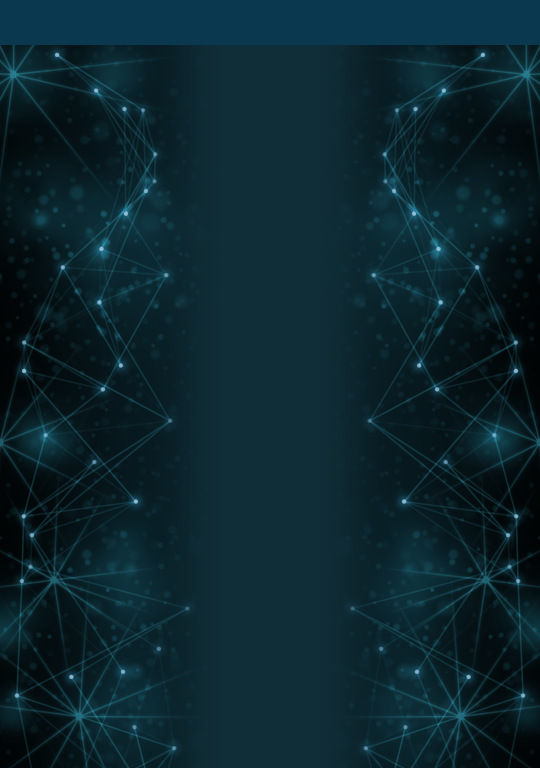
Write a Shadertoy shader that draws this background.

```glsl
// Mirrored teal plexus network with soft bokeh, a calm centre band and a blue header.

float hash(vec2 p) {
    p = fract(p * vec2(0.1031, 0.1137));
    p += dot(p, p.yx + 33.33);
    return fract((p.x + p.y) * p.x * 17.3);
}

float noise(vec2 p) {
    vec2 i = floor(p), f = fract(p);
    f = f * f * (3.0 - 2.0 * f);
    return mix(mix(hash(i), hash(i + vec2(1, 0)), f.x),
               mix(hash(i + vec2(0, 1)), hash(i + vec2(1, 1)), f.x), f.y);
}

float glow(vec2 p, vec2 centre, float radius) {
    vec2 d = (p - centre) / radius;
    return exp(-dot(d, d));
}

float segmentDistance(vec2 p, vec2 a, vec2 b) {
    vec2 ab = b - a;
    return length(p - a - ab * clamp(dot(p - a, ab) / dot(ab, ab), 0.0, 1.0));
}

float stroke(float d, float width) {
    return 1.0 - smoothstep(0.0, width + 1.0 / iResolution.x, d);
}

// Nodes step down the side with scattered horizontal positions.
vec2 nodeAt(float i) {
    return vec2(0.01 + 0.34 * hash(vec2(i, 7.0)),
                0.1 + 0.043 * (i + 1.3 * hash(vec2(i, 19.0)) - 0.6));
}

// Soft discs on a jittered grid.
float bokeh(vec2 p, float cells, float radius, float seed) {
    vec2 g = p * cells, cell = floor(g);
    float sum = 0.0;
    for (int y = -1; y <= 1; y++)
    for (int x = -1; x <= 1; x++) {
        vec2 c = cell + vec2(x, y);
        vec2 jitter = vec2(hash(c + seed), hash(c + seed + 41.0));
        float power = hash(c + seed + 83.0);
        float size = radius * cells * (0.6 + 0.6 * jitter.x);
        float d = length(g - c - jitter);
        sum += power * power * (1.0 - smoothstep(size * 0.35, size, d));
    }
    return sum;
}

// Rays spread from a hub and fade with distance.
float fan(vec2 p, vec2 hub, float reach, float seed) {
    float sum = 0.0;
    for (float i = 0.0; i < 11.0; i++) {
        float angle = 6.2832 * (i + hash(vec2(i, seed))) / 11.0;
        vec2 tip = hub + reach * vec2(cos(angle), sin(angle));
        float fade = max(0.0, 1.0 - length(p - hub) / reach);
        float d = segmentDistance(p, hub, tip);
        sum += fade * (stroke(d, 0.001) + 0.35 * stroke(d, 0.006));
    }
    return sum;
}

void mainImage(out vec4 fragColor, in vec2 fragCoord) {
    // Canvas widths, measured down from the top; x folds about the centre.
    vec2 uv = fragCoord / iResolution.xy;
    vec2 p = vec2(min(uv.x, 1.0 - uv.x), (1.0 - uv.y) * 1.4222);
    float sideFade = 1.0 - smoothstep(0.25, 0.42, p.x);

    // Dark outer edges rise to the flat centre band.
    vec3 color = mix(vec3(0.004, 0.016, 0.02), vec3(0.03, 0.105, 0.13), smoothstep(0.0, 0.3, p.x));
    color = mix(color, vec3(0.064, 0.18, 0.218), smoothstep(0.27, 0.42, p.x));

    // Clouds of haze.
    float haze = 0.8 * glow(p, vec2(0.03, 0.14), 0.07) + 0.6 * glow(p, vec2(0.21, 0.14), 0.05)
               + 0.55 * glow(p, vec2(0.07, 0.38), 0.08) + 0.5 * glow(p, vec2(0.23, 0.47), 0.12)
               + 0.8 * glow(p, vec2(0.08, 0.81), 0.055) + 0.5 * glow(p, vec2(0.22, 1.07), 0.09)
               + 0.7 * glow(p, vec2(0.01, 1.16), 0.06) + 0.9 * glow(p, vec2(0.02, 1.31), 0.035)
               + 0.5 * glow(p, vec2(0.22, 1.32), 0.09);
    haze *= 0.4 + 0.9 * noise(p * 17.0);
    color += vec3(0.06, 0.23, 0.27) * haze * sideFade;

    // Bokeh gathers in the middle of each side and near the foot.
    float cluster = 0.2 + 0.7 * glow(p, vec2(0.19, 0.48), 0.22)
                  + 0.6 * glow(p, vec2(0.17, 1.13), 0.2);
    float discs = 0.5 * bokeh(p, 10.0, 0.022, 3.0) + 0.65 * bokeh(p, 24.0, 0.011, 17.0)
                + 0.7 * bokeh(p, 36.0, 0.007, 29.0);
    color += vec3(0.08, 0.27, 0.32) * discs * cluster * sideFade;

    // Ray fans, links and bright nodes.
    float lines = fan(p, vec2(0.025, 0.138), 0.32, 2.0) + fan(p, vec2(0.0, 0.82), 0.24, 5.0)
                + fan(p, vec2(0.1, 1.074), 0.2, 8.0) + fan(p, vec2(0.147, 1.327), 0.27, 11.0);
    float dots = 0.0, halos = 0.0;
    for (float i = 0.0; i < 32.0; i++) {
        vec2 a = nodeAt(i);
        float d = length(p - a), power = 0.4 + 0.6 * hash(vec2(i, 31.0));
        dots += power * (1.0 - smoothstep(0.0025, 0.0035 + 1.0 / iResolution.x, d));
        halos += power * exp(-d * d * 7000.0);
        for (float j = 1.0; j < 6.0; j++) {
            float strength = smoothstep(0.3, 1.0, hash(vec2(i + 3.0, j * 13.0)));
            lines += strength * stroke(segmentDistance(p, a, nodeAt(i + j)), 0.001);
        }
    }
    color += vec3(0.1, 0.29, 0.33) * min(lines, 2.0) * 0.55 * sideFade;
    color += vec3(0.08, 0.28, 0.36) * halos * 0.7 * sideFade;
    color = mix(color, vec3(0.58, 0.74, 0.84), min(dots, 1.0) * sideFade);

    // Header band.
    float header = 1.0 - smoothstep(-0.5, 0.5, (p.y - 0.0835) * iResolution.x);
    color = mix(color, vec3(0.04, 0.22, 0.31), header);
    fragColor = vec4(color, 1.0);
}
```
